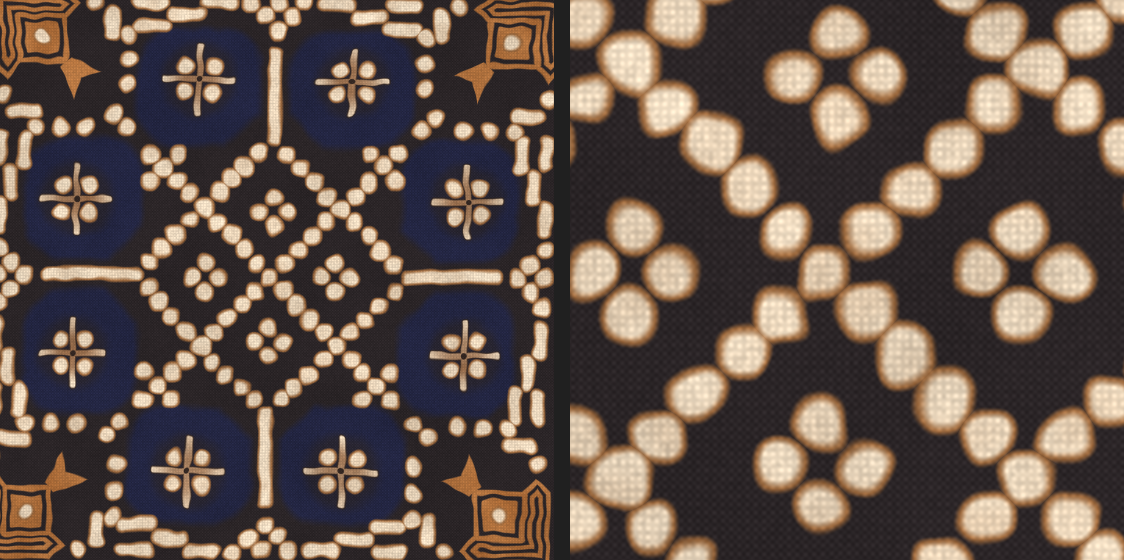
Left, the full canvas; right, a detail of the centre.
Reproduce this pattern procedurally as a Shadertoy shader.

```glsl
// Batik cloth: dotted diamond lattice, eight crossed flowers on indigo, ochre corner houses.

float hash(vec2 p) {
    vec3 v = fract(p.xyx * 0.1031);
    v += dot(v, v.yzx + 33.33);
    return fract((v.x + v.y) * v.z);
}

float noise(vec2 p) {
    vec2 i = floor(p), f = fract(p);
    f = f * f * (3.0 - 2.0 * f);
    return mix(mix(hash(i), hash(i + vec2(1, 0)), f.x),
               mix(hash(i + vec2(0, 1)), hash(i + vec2(1, 1)), f.x), f.y);
}

float roundBox(vec2 p, vec2 halfSize, float radius) {
    vec2 d = abs(p) - halfSize + radius;
    return length(max(d, 0.0)) + min(max(d.x, d.y), 0.0) - radius;
}

// Mirror into one eighth of the plane, with x <= y
vec2 foldEighth(vec2 p) {
    p = abs(p);
    return p.x > p.y ? p.yx : p;
}

// Wax dots on a square lattice: diagonals, central diamond, arm ends, edge clusters
float latticeDots(vec2 p) {
    const float pitch = 0.188;
    vec2 base = round(p / pitch);
    float d = 1e3;
    for (int y = -1; y <= 1; y++)
    for (int x = -1; x <= 1; x++) {
        vec2 id = base + vec2(x, y);
        ivec2 k = ivec2(foldEighth(id));
        bool diagonal = k.x == k.y && k.y <= 9;
        bool diamond = k.x + k.y == 10 && k.x > 0;
        bool armEnd = k.x == 7 && k.y == 9;
        bool edge = k.y - k.x == 18 && k.x < 3 || k.x == 0 && k.y == 20;
        if (diagonal || diamond || armEnd || edge) {
            vec2 jitter = vec2(hash(id + 50.0), hash(id + 91.0)) - 0.5;
            float radius = 0.118 + 0.022 * hash(id + 17.0);
            d = min(d, roundBox(p - id * pitch - 0.04 * jitter, vec2(radius), radius * 0.85));
        }
    }
    return d;
}

// Bars, small rosettes, dotted outline and border dashes, in folded space
float waxMarks(vec2 m) {
    float d = roundBox(m - vec2(0, 2.47), vec2(0.1, 0.69), 0.08);
    vec2 r = foldEighth(m - vec2(0, 0.89));
    d = min(d, length(r - vec2(0, 0.195)) - 0.13);
    d = min(d, length(m - 2.02) - 0.125);
    d = min(d, length(m - 2.2) - 0.13);
    for (int i = 0; i < 3; i++)
        d = min(d, length(m - vec2(2.04, 2.6 + 0.35 * float(i))) - 0.128);
    for (int i = 0; i < 3; i++) {
        float row = float(i);
        d = min(d, roundBox(m - vec2(1.72 - 0.45 * row, 3.41 + 0.17 * row), vec2(0.27, 0.105), 0.1));
    }
    d = min(d, roundBox(m - vec2(1.75, 3.74), vec2(0.26, 0.1), 0.1));
    d = min(d, roundBox(m - vec2(2.26, 3.46), vec2(0.11, 0.25), 0.1));
    return min(d, length(m - vec2(2.5, 3.74)) - 0.12);
}

// Framed square, pointed house outline and notched leaf
float cornerMotif(vec2 m) {
    float d = abs(roundBox(m - 3.24, vec2(0.32), 0.02)) - 0.035;
    d = min(d, roundBox(m - 3.24, vec2(0.225), 0.03));
    vec2 s = m - vec2(2.7, 3.72);
    float house = max(abs(s.y) - 0.2, (abs(s.y) - s.x) * 0.7);
    d = min(d, min(abs(house + 0.03), abs(house + 0.14)) - 0.032);
    float along = (5.52 - m.x - m.y) * 0.707, side = abs(m.x - m.y) * 0.707;
    float leaf = max(max(-along - 0.22, along - 0.08 - 0.6 * side), side - 0.17 - 0.35 * along);
    return min(d, leaf);
}

void mainImage(out vec4 fragColor, in vec2 fragCoord) {
    vec2 cloth = (fragCoord - 0.5 * iResolution.xy) / iResolution.y * 7.68;
    float aa = 7.68 / iResolution.y;

    // Slight skew of the cloth and a hand-drawn wobble
    vec2 q = cloth - vec2(-0.09, 0.04);
    q += vec2(-0.03 * q.y, 0.012 * q.x);
    q += 0.06 * (vec2(noise(q * 1.3 + 20.0), noise(q * 1.3 + 60.0)) - 0.5);
    q += 0.05 * (vec2(noise(q * 6.0 + 40.0), noise(q * 6.0 + 80.0)) - 0.5);
    vec2 m = foldEighth(q);
    vec2 flower = abs(m - vec2(1.06, 2.68));
    float stain = noise(q * 4.0 + 130.0);

    // Dark ground with indigo pools, darker close to each flower
    float pool = roundBox(m - vec2(1.05, 2.58), vec2(0.85, 0.8), 0.55);
    pool = max(pool, (2.45 - m.x - m.y) * 0.707);
    float indigo = smoothstep(0.07, -0.07, pool) * (0.35 + 0.65 * smoothstep(0.4, 0.6, length(flower)));
    vec3 color = mix(vec3(0.165, 0.142, 0.15), vec3(0.135, 0.145, 0.255), indigo);

    // Ochre corners
    vec3 ochre = mix(vec3(0.62, 0.38, 0.19), vec3(0.73, 0.48, 0.27), stain);
    color = mix(color, ochre, smoothstep(aa, -aa, cornerMotif(m)));

    // Cream wax marks with brown bleeding rims
    float wax = min(latticeDots(q), waxMarks(m));
    wax = min(wax, length(flower - vec2(0.19, 0.175)) - 0.125);
    wax = min(wax, length((m - 3.24) * vec2(1, 0.9)) - 0.12);
    vec3 cream = mix(vec3(0.86, 0.77, 0.66), vec3(0.93, 0.86, 0.76), noise(q * 7.0));
    color = mix(color, vec3(0.6, 0.4, 0.23), smoothstep(0.02, -0.015, wax));
    color = mix(color, cream, smoothstep(-0.005, -0.04 - 0.025 * stain, wax));

    // Flower crosses: brown at the heart, pale at the tips
    float crossArm = min(roundBox(flower, vec2(0.5, 0.04), 0.03), roundBox(flower, vec2(0.04, 0.48), 0.03));
    float pale = smoothstep(0.15, 0.5, max(flower.x, flower.y)) * 0.7 + 0.35 * stain;
    vec3 crossColor = mix(vec3(0.57, 0.4, 0.27), cream, clamp(pale, 0.0, 1.0));
    color = mix(color, vec3(0.2, 0.15, 0.13), smoothstep(0.03, 0.0, crossArm));
    color = mix(color, crossColor, smoothstep(aa, -aa, crossArm));
    color = mix(color, vec3(0.2, 0.15, 0.13), smoothstep(0.05, 0.03, length(flower)));

    // Woven threads and uneven dye
    vec2 thread = sin(cloth * 165.0 + 1.5 * noise(cloth * 5.0));
    float weave = 0.03 * (thread.x + thread.y) + 0.12 * (noise(cloth * 45.0) - 0.5);
    color *= 1.0 + weave + 0.1 * (noise(cloth * 2.5 + 200.0) - 0.5);
    color += 0.02 * thread.x * thread.y;
    fragColor = vec4(clamp(color, 0.0, 1.0), 1.0);
}
```
